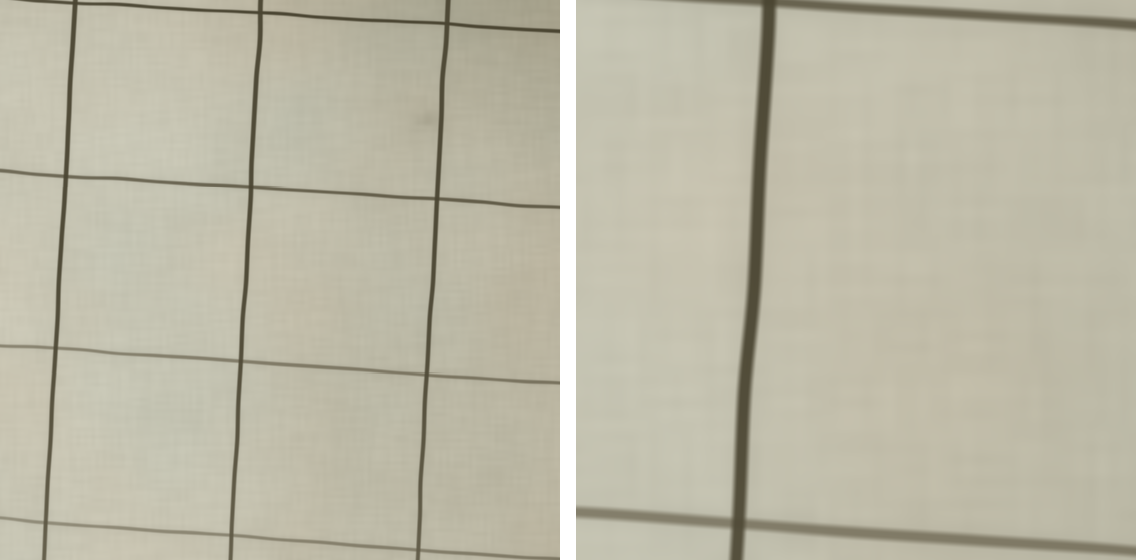
Left, the full canvas; right, a detail of the centre.
Write a Shadertoy shader that draws this pattern.

```glsl
// Pale ceramic floor tiles with thin dark joints, seen slightly askew under uneven light.

const vec3 TILE_LIGHT  = vec3(0.787, 0.777, 0.707);
const vec3 TILE_DARK   = vec3(0.665, 0.645, 0.560);
const vec3 JOINT_DARK  = vec3(0.290, 0.270, 0.195);
const vec3 JOINT_FADED = vec3(0.450, 0.425, 0.345);

const vec2 GRID_ORIGIN = vec2(0.0768, 0.074);   // lower left joint crossing
const vec2 TILE_SIZE   = vec2(0.334, 0.310);
const vec2 GRID_SHEAR  = vec2(0.0575, -0.074);  // lean of the columns, slope of the rows
const vec2 GRID_SPREAD = vec2(-0.0015, 0.0047); // perspective change of tile size

const float COLUMN_HALF_WIDTH = 0.0040;
const float ROW_HALF_WIDTH    = 0.0029;
const float JOINT_SOFTNESS    = 0.0022;
const float JOINT_WOBBLE      = 0.0035;
const float MOTTLE_AMOUNT     = 0.24;
const float TILE_VARIATION    = 0.08;
const float WEAVE_AMOUNT      = 0.014;

float hash(vec2 p) {
    return fract(sin(dot(p, vec2(127.1, 311.7))) * 43758.5453);
}

float noise(vec2 p) {
    vec2 i = floor(p), f = fract(p);
    f = f * f * (3.0 - 2.0 * f);
    return mix(mix(hash(i), hash(i + vec2(1.0, 0.0)), f.x),
               mix(hash(i + vec2(0.0, 1.0)), hash(i + vec2(1.0, 1.0)), f.x), f.y);
}

float fbm(vec2 p) {
    float sum = 0.0, amplitude = 0.5;
    for (int i = 0; i < 4; i++) {
        sum += amplitude * noise(p);
        p = p * 2.03 + 17.3;
        amplitude *= 0.5;
    }
    return sum / 0.9375;
}

// Tile coordinates: whole numbers fall on the joints
vec2 tileCoord(vec2 p) {
    return (p - GRID_ORIGIN - GRID_SHEAR * p.yx) / (TILE_SIZE + GRID_SPREAD * p.yx);
}

// Coverage of a soft line of the given half width
float lineMask(float dist, float halfWidth, float soft) {
    return 1.0 - smoothstep(halfWidth - soft, halfWidth + soft, dist);
}

// Broad falloff of light towards the top and the right
float shadeAmount(vec2 p) {
    float shade = 0.05 + 0.34 * smoothstep(0.2, 0.75, p.x);
    shade += 0.42 * smoothstep(0.6, 1.05, p.y) * smoothstep(0.1, 1.0, p.x);
    shade += 0.20 * smoothstep(0.85, 1.05, p.y);
    shade += 0.13 * smoothstep(0.8, 1.0, p.x);
    return shade;
}

void mainImage(out vec4 fragColor, in vec2 fragCoord) {
    vec2 p = fragCoord / iResolution.xy;
    float soft = max(JOINT_SOFTNESS, 1.0 / iResolution.y);

    // Slightly uneven tile edges
    vec2 wobble = vec2(noise(vec2(p.y * 14.0, floor(p.x * 3.0))),
                       noise(vec2(p.x * 14.0, 31.0 + floor(p.y * 3.0)))) - 0.5;
    vec2 grid = tileCoord(p + JOINT_WOBBLE * wobble);
    vec2 dist = abs(fract(grid + 0.5) - 0.5) * TILE_SIZE;

    // Tile surface: light falloff, cloudy mottle, per-tile tone
    float shade = shadeAmount(p);
    shade += MOTTLE_AMOUNT * (fbm(p * 7.0) - 0.5);
    shade += TILE_VARIATION * (hash(floor(grid)) - 0.5);
    vec3 color = mix(TILE_LIGHT, TILE_DARK, clamp(shade, -0.1, 1.1));
    color += vec3(0.012, -0.002, -0.008) * (2.0 * fbm(p * 4.0 + 9.0) - 1.0);

    // Faint woven grain and a small scuff
    float weave = noise(p * vec2(150.0, 28.0)) + noise(p * vec2(28.0, 150.0) + 5.0) - 1.0;
    color += WEAVE_AMOUNT * weave;
    vec2 scuff = (p - vec2(0.765, 0.785)) / vec2(0.028, 0.022);
    color -= 0.045 * exp(-dot(scuff, scuff)) * (0.5 + noise(p * 60.0));

    // Joints: columns thicken upwards, rows fade towards the lower left
    float columnWidth = COLUMN_HALF_WIDTH * mix(0.88, 1.08, p.y);
    float rowWidth = ROW_HALF_WIDTH * (0.85 + 0.3 * noise(p * 18.0));
    float column = lineMask(dist.x, columnWidth, soft);
    float row = lineMask(dist.y, rowWidth, soft);
    float rowStrength = clamp(0.55 + 0.25 * p.x + 0.35 * p.y, 0.0, 1.0);
    vec3 rowColor = mix(JOINT_FADED, JOINT_DARK, smoothstep(0.35, 1.0, p.y));
    vec3 columnColor = mix(JOINT_FADED, JOINT_DARK, smoothstep(-0.5, 0.6, p.y));

    // Soft grime beside the joints
    color *= 1.0 - 0.06 * exp(-min(dist.x, dist.y) / 0.006);
    color = mix(color, rowColor, row * rowStrength);
    color = mix(color, columnColor, column * 0.95);

    fragColor = vec4(clamp(color, 0.0, 1.0), 1.0);
}
```
